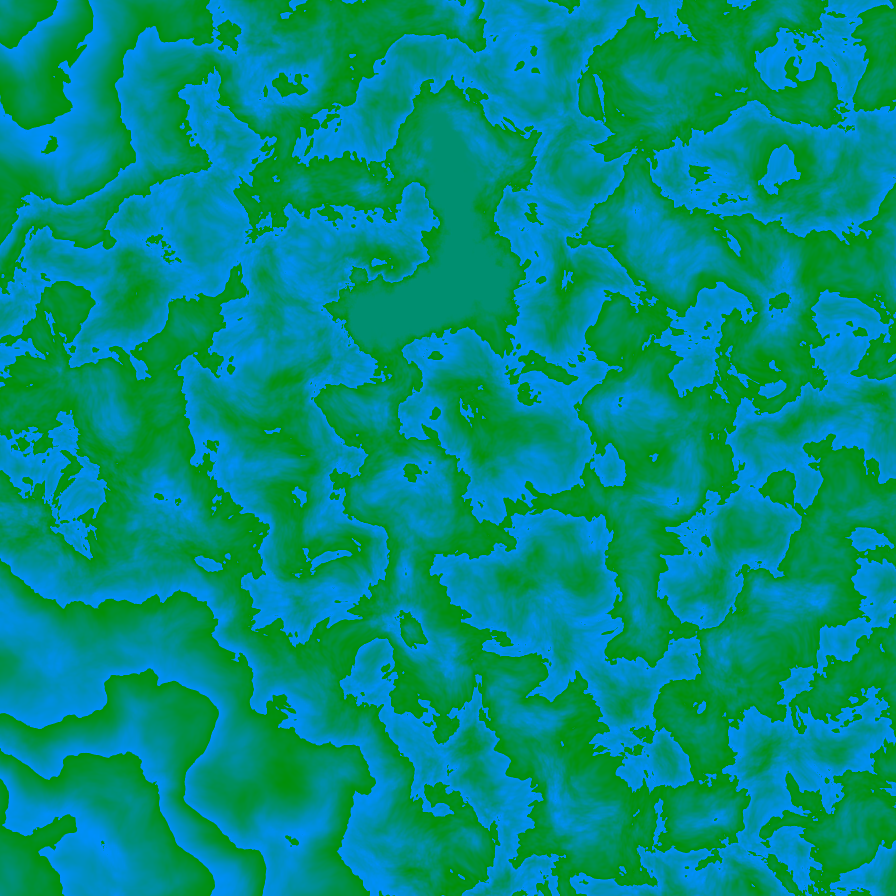
This texture is drawn by a Shadertoy shader. Its source:

```glsl
// Draws a rough terrain height map whose blue channel wraps at every contour step.
#define BASE_FREQ 7.0     // largest hills per canvas
#define RELIEF 1.65       // height of the largest hills, in contour steps
#define ROUGH_GAIN 0.61   // octave gain on broken ground
#define SMOOTH_GAIN 0.45  // octave gain on the steep corners
#define OCTAVES 6
#define WARP 0.22         // sideways distortion of the hills
#define CORNER_RISE 5.0   // contour steps climbed toward the corners
#define LAKE_LEVEL 0.46   // wrapped height of the flat lake
#define BLUE_SKEW 1.08    // above 1 favours the low, green end
#define GREEN 0.56
#define SEED vec2(17.3, 41.7)

vec2 hash22(vec2 p) {
    vec3 q = fract(p.xyx * vec3(0.1031, 0.1030, 0.0973));
    q += dot(q, q.yzx + 33.33);
    return fract((q.xx + q.yz) * q.zy);
}

float cornerDot(vec2 cell, vec2 corner, vec2 f) {
    return dot(hash22(cell + corner) * 2.0 - 1.0, f - corner);
}

float gradientNoise(vec2 p) {
    vec2 i = floor(p), f = fract(p);
    vec2 u = f * f * f * (f * (f * 6.0 - 15.0) + 10.0);
    vec2 e = vec2(1.0, 0.0);
    return mix(mix(cornerDot(i, e.yy, f), cornerDot(i, e.xy, f), u.x),
               mix(cornerDot(i, e.yx, f), cornerDot(i, e.xx, f), u.x), u.y);
}

float fbm(vec2 p, float gain) {
    float sum = 0.0, amp = 1.0;
    for (int i = 0; i < OCTAVES; i++) {
        sum += amp * gradientNoise(p);
        p = mat2(1.6, 1.2, -1.2, 1.6) * p + 19.7;
        amp *= gain;
    }
    return sum;
}

float segmentDistance(vec2 p, vec2 a, vec2 b) {
    vec2 ab = b - a;
    return length(p - a - ab * clamp(dot(p - a, ab) / dot(ab, ab), 0.0, 1.0));
}

// Distance to a lake with a broad basin and a thin northern arm
float lakeDistance(vec2 p) {
    float basin = segmentDistance(p, vec2(0.43, 0.65), vec2(0.53, 0.69)) - 0.028;
    float arm = segmentDistance(p, vec2(0.52, 0.70), vec2(0.49, 0.87)) - 0.008;
    return min(basin, arm);
}

float terrain(vec2 p) {
    // Steep, smoother slopes in the two left corners
    float south = max(0.0, 0.42 - length(p * vec2(0.85, 1.0))) / 0.42;
    float north = max(0.0, 0.28 - length(p - vec2(0.0, 1.0))) / 0.42;
    float steep = south + north;

    // Roughness drifts between calm and broken ground
    float drift = 0.07 * gradientNoise(p * 5.0 + 7.4);
    float gain = mix(ROUGH_GAIN + drift, SMOOTH_GAIN, smoothstep(0.0, 0.3, steep));

    // Warped hills
    vec2 q = p * BASE_FREQ + SEED;
    vec2 bend = vec2(gradientNoise(q * 2.0 + 5.2), gradientNoise(q * 2.0 + 31.8));
    float h = RELIEF * fbm(q + bend * WARP, gain) + CORNER_RISE * steep;

    // Level the ground inside the ragged lake shore
    float shore = lakeDistance(p) + 0.05 * fbm(p * 16.0 + SEED, 0.55);
    return mix(LAKE_LEVEL, h, smoothstep(0.0, 0.03, shore));
}

// Sawtooth with its drop softened over the width w
float wrapSmooth(float h, float w) {
    float f = fract(h);
    w = clamp(w, 0.001, 0.12);
    return min(f / (1.0 - w), (1.0 - f) / w);
}

void mainImage(out vec4 fragColor, in vec2 fragCoord) {
    vec2 p = fragCoord / iResolution.xy;
    float h = terrain(p);
    float blue = pow(wrapSmooth(h, 0.7 * fwidth(h)), BLUE_SKEW);
    fragColor = vec4(0.0, GREEN, mix(0.02, 0.99, blue), 1.0);
}
```
